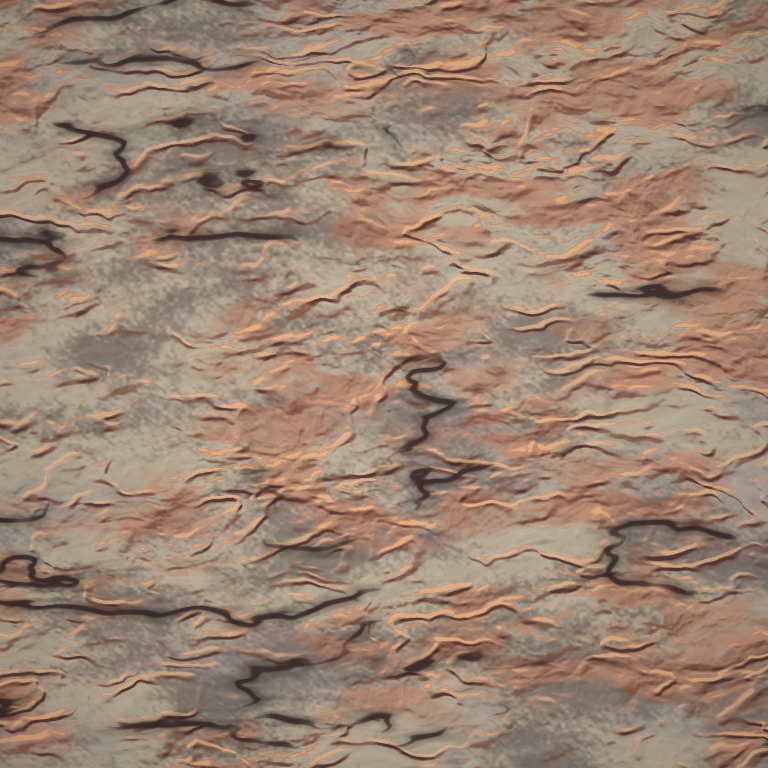
Give the GLSL for this texture, as a three.js fragment shader.

```glsl
varying vec2 vUv;

float hash(vec2 p) {
  vec3 q = fract(p.xyx * 0.1031);
  q += dot(q, q.yzx + 33.33);
  return fract((q.x + q.y) * q.z);
}

float noise(vec2 p) {
  vec2 cell = floor(p);
  vec2 f = fract(p);
  f = f * f * (3.0 - 2.0 * f);
  float low = mix(hash(cell), hash(cell + vec2(1.0, 0.0)), f.x);
  float high = mix(hash(cell + vec2(0.0, 1.0)), hash(cell + 1.0), f.x);
  return mix(low, high, f.y);
}

float fbm(vec2 p) {
  float sum = 0.0;
  float amplitude = 0.53;
  for (int i = 0; i < 4; i++) {
    sum += amplitude * noise(p);
    p = mat2(1.9, 0.5, -0.5, 1.9) * p + 17.3;
    amplitude *= 0.48;
  }
  return sum;
}

// Crumbled zones between the smooth plates
float roughness(vec2 p) {
  return smoothstep(0.38, 0.6, fbm(p * vec2(6.0, 13.0) + 61.0));
}

// Stacked slabs with raised, chipped rims, plus broken crumbs
float relief(vec2 p) {
  vec2 warp = vec2(fbm(p * vec2(9.0, 14.0) + 5.0), fbm(p * vec2(13.0, 22.0) + 31.0)) - 0.5;
  vec2 q = p + warp * vec2(0.08, 0.045);
  float level = 6.5 * fbm(q * vec2(5.5, 12.0) + 7.0);
  float t = fract(level);
  float rim = smoothstep(0.4, 0.8, t) - smoothstep(0.8, 1.0, t);
  float chipped = smoothstep(0.25, 0.65, fbm(p * vec2(17.0, 24.0) + 44.0));
  float crumbs = fbm(q * vec2(27.0, 60.0) + 3.0) - 0.5;
  return rim * chipped + 0.3 * level + crumbs * mix(0.6, 2.2, roughness(p));
}

float crackField(vec2 p) {
  return fbm(p * vec2(4.5, 13.0) + 50.0) - 0.5;
}

void main() {
  // Bedding rises gently to the right and bends
  vec2 p = vUv;
  p.y += 0.05 * (noise(vUv * 2.5 + 9.0) - 0.5) - 0.06 * vUv.x;

  vec2 toLight = vec2(-0.0008, 0.0019);
  float light = relief(p - toLight) - relief(p + toLight);
  float rough = roughness(p);

  // Weathered grey faces with fine slanting grain
  float grain = noise(vec2(dot(p, vec2(0.8, -0.6)) * 100.0, dot(p, vec2(0.6, 0.8)) * 250.0));
  float speckle = noise(p * vec2(210.0, 260.0));
  float tone = fbm(p * vec2(7.0, 15.0) + 23.0) + 0.16 * (grain - 0.5) + 0.16 * (speckle - 0.5);
  vec3 color = mix(vec3(0.51, 0.46, 0.42), vec3(0.70, 0.65, 0.57), smoothstep(0.26, 0.6, tone));
  float lichen = smoothstep(0.5, 0.68, fbm(p * vec2(5.0, 9.0) + 140.0));
  color = mix(color, vec3(0.56, 0.52, 0.51) + 0.3 * (tone - 0.5), 0.5 * lichen);
  color += 0.25 * clamp(light, -0.4, 0.4);

  // Fresh orange stone in ragged patches and on lit rims
  float stain = smoothstep(0.4, 0.56, fbm(p * vec2(13.0, 32.0) + 83.0) + 0.06 * (0.5 - vUv.y));
  color = mix(color, vec3(0.68, 0.48, 0.39) + 0.35 * clamp(light, -0.3, 0.3), 0.75 * stain * rough);
  vec3 orange = mix(vec3(0.69, 0.49, 0.39), vec3(0.87, 0.66, 0.49), smoothstep(0.15, 0.5, light));
  color = mix(color, orange, smoothstep(0.1, 0.32, light) * (0.7 + 0.3 * rough));

  // Rusty undersides that deepen to shadow
  color = mix(color, vec3(0.53, 0.34, 0.28), 0.8 * smoothstep(0.14, 0.38, -light));
  color = mix(color, vec3(0.30, 0.21, 0.20), 0.9 * smoothstep(0.38, 0.75, -light));

  // Thin broken cracks of even width with a soft shade around them
  float crack = crackField(p);
  vec2 slope = vec2(crackField(p + vec2(0.003, 0.0)), crackField(p + vec2(0.0, 0.003))) - crack;
  float seam = abs(crack) / max(length(slope) / 0.003, 2.5);
  float opened = smoothstep(0.47, 0.62, fbm(p * vec2(7.0, 9.0) + 97.0));
  float shade = 1.0 - smoothstep(0.0, 0.02, seam);
  color *= 1.0 - 0.25 * opened * shade;
  float width = 0.0045 * opened;
  color = mix(color, vec3(0.22, 0.16, 0.16), 0.9 * opened * (1.0 - smoothstep(0.3 * width, width + 0.001, seam)));

  // Darkened corners
  vec2 fromCenter = vUv - 0.5;
  color *= 1.05 - 0.4 * dot(fromCenter, fromCenter);
  gl_FragColor = vec4(color, 1.0);
}
```
